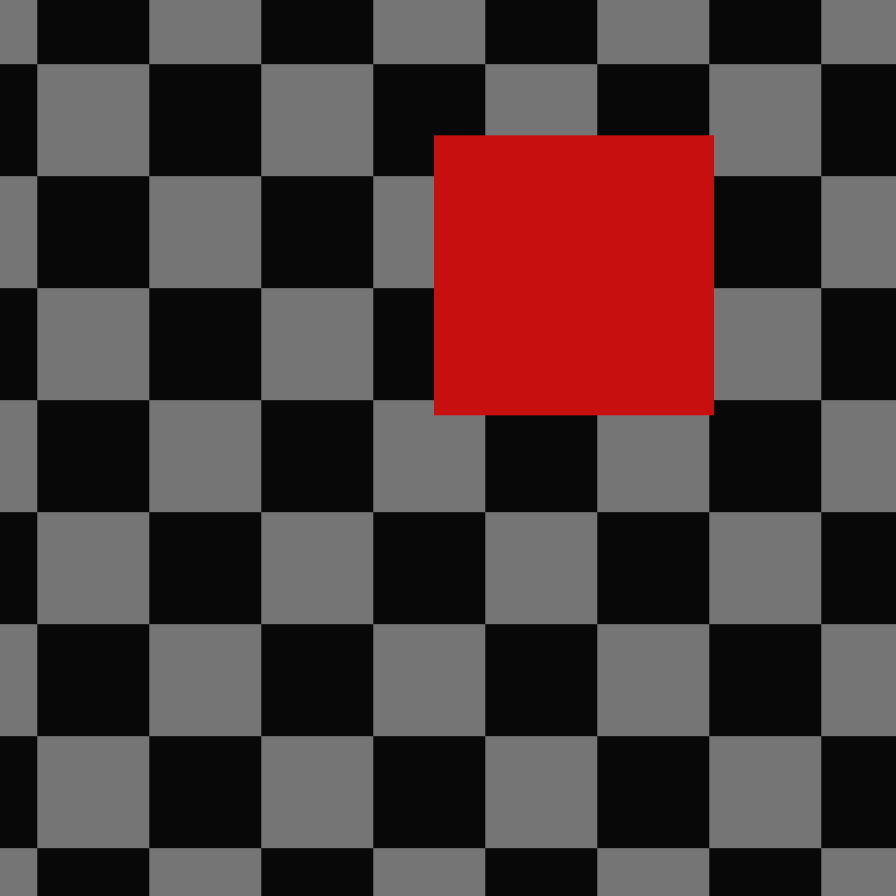
This pattern is drawn by a WebGL 2 fragment shader. Its source:

```glsl
#version 300 es
precision highp float;
// A black and grey checkerboard with one large red square on top.
// Signed square waves along each axis multiply to give the checks;
// a box coverage lays the square over them. All edges are one pixel soft.

uniform vec2 u_resolution;
out vec4 fragColor;

const vec2 CELLS = vec2(8.0);              // even counts, so the checks wrap
const vec2 CHECK_SHIFT = vec2(0.333, 0.427); // first check corner, in cells
const vec2 SQUARE_CENTER = vec2(0.6406, 0.6927);
const vec2 SQUARE_HALF = vec2(0.15625);
const vec3 BLACK = vec3(0.03);
const vec3 GREY = vec3(0.46);
const vec3 RED = vec3(0.78, 0.06, 0.06);

// Alternates between +1 and -1 in each cell, softened over one pixel.
vec2 squareWave(vec2 cell, vec2 pixel) {
    vec2 fromMiddle = abs(mod(cell + 0.5, 2.0) - 1.0);
    return clamp(2.0 * (0.5 - fromMiddle) / pixel, -1.0, 1.0);
}

// Share of the pixel covered by an axis-aligned box.
float boxCoverage(vec2 offset, vec2 halfSize, vec2 pixel) {
    vec2 cover = clamp((halfSize - abs(offset)) / pixel + 0.5, 0.0, 1.0);
    return cover.x * cover.y;
}

void main() {
    vec2 uv = gl_FragCoord.xy / u_resolution;
    vec2 pixel = 1.0 / u_resolution;

    // Checkerboard
    vec2 wave = squareWave(uv * CELLS - CHECK_SHIFT, pixel * CELLS);
    vec3 color = mix(BLACK, GREY, 0.5 + 0.5 * wave.x * wave.y);

    // Red square, measured on the wrapped canvas
    vec2 offset = fract(uv - SQUARE_CENTER + 0.5) - 0.5;
    color = mix(color, RED, boxCoverage(offset, SQUARE_HALF, pixel));

    fragColor = vec4(color, 1.0);
}
```
